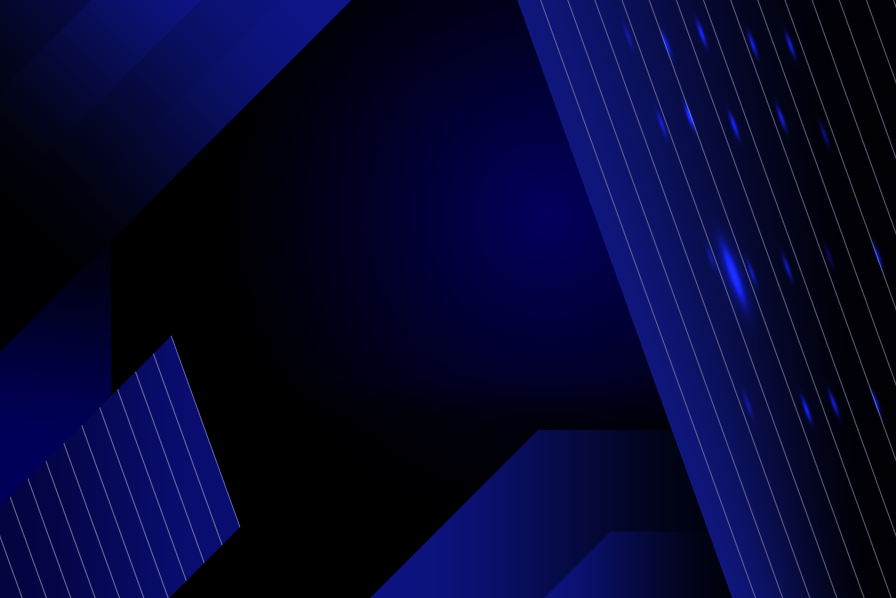
A WebGL 2 fragment shader for this background:

```glsl
#version 300 es
precision highp float;
// Dark blue geometric backdrop: angled panels, pinstripes, glints and a soft central glow.
uniform vec2 u_resolution;
out vec4 outColor;

const float SLANT = 0.3594; // sideways drift of the steep edges per unit of depth
const vec3 ROYAL = vec3(0.05, 0.08, 0.53);
const vec3 NAVY = vec3(0.0, 0.005, 0.05);

float pixel; // size of one pixel in canvas heights

// Antialiased coverage of a signed distance (negative inside)
float cover(float d) {
  return clamp(0.5 - d / pixel, 0.0, 1.0);
}

float hash(vec2 p) {
  vec3 q = fract(p.xyx * vec3(0.1031, 0.1030, 0.0973));
  q += dot(q, q.yzx + 33.33);
  return fract((q.x + q.y) * q.z);
}

// Thin parallel lines, one at each multiple of the spacing
float pinstripe(float offset, float spacing) {
  float d = abs(fract(offset / spacing + 0.5) - 0.5) * spacing * 0.941;
  return smoothstep(0.0007 + 0.8 * pixel, 0.0, d);
}

// Light streak along the slanted direction
float streak(vec2 d, float halfLength, float halfWidth) {
  vec2 axis = normalize(vec2(SLANT, 1.0));
  float along = dot(d, axis) / halfLength;
  float across = dot(d, vec2(axis.y, -axis.x)) / halfWidth;
  return exp(-along * along - across * across);
}

void main() {
  pixel = 1.0 / u_resolution.y;
  vec2 p = gl_FragCoord.xy * pixel;
  p.y = 1.0 - p.y; // depth below the top edge
  float diag = p.x + p.y;
  float steep = p.x - SLANT * p.y;

  // Central glow
  float glow = max(1.0 - length(p - vec2(0.918, 0.36)) / 0.56, 0.0);
  vec3 color = vec3(0.01, 0.0, 0.37) * pow(glow, 1.2);
  color *= mix(0.45, 1.0, smoothstep(0.72, 0.62, p.y));

  // Left panel below the diagonal
  vec3 leftColor = mix(NAVY, vec3(0.0, 0.0, 0.35), smoothstep(0.38, 0.78, p.y + 0.1 * (0.186 - p.x)));
  color = mix(color, leftColor, cover(p.x - 0.186));

  // Upper left corner with diagonal bands
  float light = smoothstep(-0.35, 0.52, p.x - p.y);
  float tone = 0.85 + 0.28 * cover((0.152 - diag) * 0.707)
    - 0.2 * cover((0.336 - diag) * 0.707) + 0.06 * cover((0.469 - diag) * 0.707);
  color = mix(color, mix(NAVY * 0.3, ROYAL, light * tone), cover((diag - 0.588) * 0.707));

  // Striped block at the lower left
  float block = max((steep - 0.0856) * 0.941, max(0.848 - diag, diag - 1.283) * 0.707);
  vec3 blockColor = mix(vec3(0.01, 0.015, 0.25), vec3(0.04, 0.05, 0.44), smoothstep(0.0, 0.36, p.x));
  blockColor = mix(blockColor, vec3(0.55, 0.56, 0.68), 0.65 * pinstripe(steep - 0.0846, 0.0407));
  color = mix(color, blockColor, cover(block));

  // Two stepped slabs at the bottom
  for (int i = 0; i < 2; i++) {
    float k = float(i);
    float slab = max(0.719 + 0.17 * k - p.y, (1.619 + 0.291 * k - diag) * 0.707);
    float fade = smoothstep(1.23, 0.65 + 0.23 * k, p.x);
    color = mix(color, mix(NAVY, ROYAL, 0.95 * fade), cover(slab));
  }

  // Slanted right panel, darkening to the right
  float inset = steep - 0.865;
  float reach = clamp(inset / (0.635 - SLANT * p.y), 0.0, 1.0);
  vec3 panel = mix(vec3(0.06, 0.09, 0.5), vec3(0.0, 0.0, 0.02), smoothstep(-0.1, 0.9, reach));
  panel = mix(panel, vec3(0.52, 0.53, 0.62), 0.6 * pinstripe(inset - 0.039, 0.0454));

  // Rows of scattered glints, with one large flare
  vec3 spark = vec3(0.08, 0.13, 1.0);
  for (int i = 0; i < 20; i++) {
    vec2 cell = vec2(i % 5, i / 5);
    float depth = max(0.235 * cell.y - 0.025, 0.07) + 0.04 * (hash(cell + 3.0) - 0.5);
    float start = 1.021 + 0.07 * cell.x + 0.03 * (hash(cell + 17.0) - 0.5);
    vec2 center = vec2(start + SLANT * depth, depth);
    float power = 0.25 + 0.65 * hash(cell + 41.0);
    panel += spark * power * streak(p - center, 0.02, 0.0035);
  }
  vec2 flare = p - vec2(1.227, 0.459);
  panel += spark * (0.9 * streak(flare, 0.045, 0.006) + 0.3 * streak(flare, 0.06, 0.018));
  color = mix(color, panel, cover(-inset * 0.941));

  outColor = vec4(clamp(color, 0.0, 1.0), 1.0);
}
```
